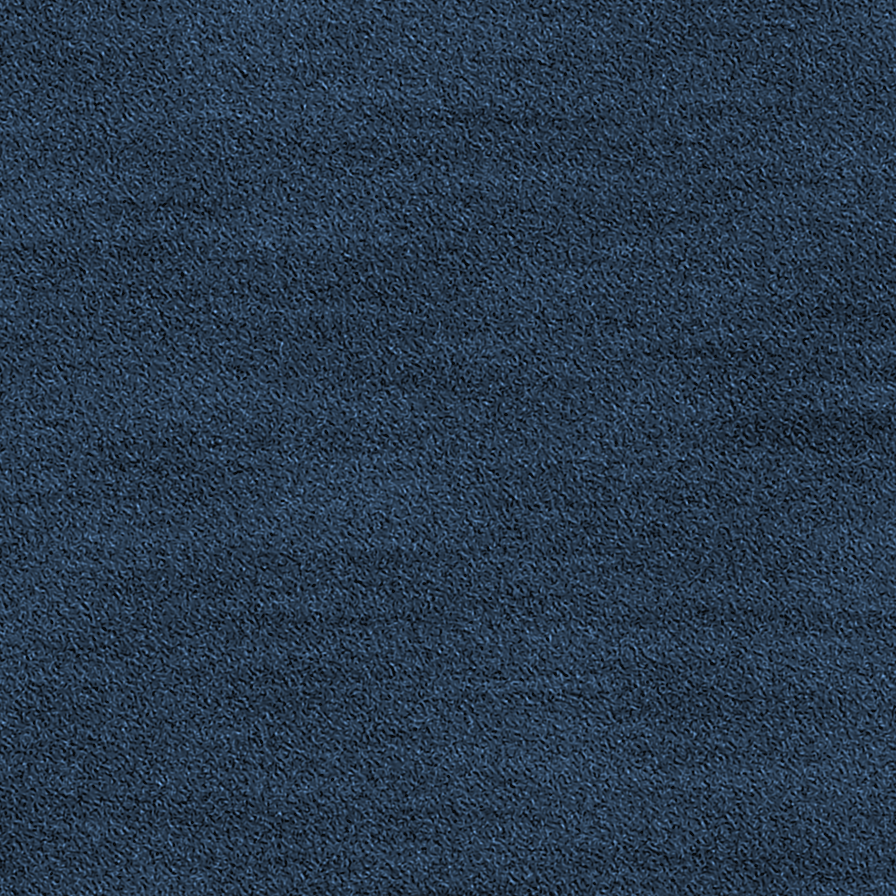
A WebGL 2 fragment shader for this texture:

```glsl
#version 300 es
precision highp float;
precision highp int;

uniform vec2 u_resolution;
out vec4 fragColor;

const float TAU = 6.2831853;

uint scramble(uint n) {
    n = (n ^ (n >> 16)) * 0x7feb352du;
    n = (n ^ (n >> 15)) * 0x846ca68bu;
    return n ^ (n >> 16);
}

vec4 hash4(vec2 cell, uint seed) {
    uvec2 c = uvec2(ivec2(cell) + 4096);
    uint a = scramble(c.x + scramble(c.y + scramble(seed)));
    uint b = scramble(a + 1u);
    return vec4(a & 65535u, a >> 16, b & 65535u, b >> 16) / 65535.0;
}

// Scattered wavelets, one per cell, scaled to unit variance.
// cycles: waves per cell; angle, spread: wave direction and its variation.
float waveletNoise(vec2 p, float cycles, float angle, float spread, uint seed) {
    const float falloff = 2.5;
    float frequency = TAU * cycles;
    vec2 home = floor(p);
    float sum = 0.0;
    for (int y = -1; y <= 1; y++) {
        for (int x = -1; x <= 1; x++) {
            vec2 cell = home + vec2(x, y);
            vec4 h = hash4(cell, seed);
            vec2 d = p - cell - h.xy;
            float a = angle + spread * (h.z - 0.5);
            float wave = cos(frequency * dot(d, vec2(cos(a), sin(a))));
            sum += (2.0 * h.w - 1.0) * exp(-falloff * dot(d, d)) * wave;
        }
    }
    float waveEnergy = 0.5 + 0.5 * exp(-frequency * frequency / (2.0 * falloff));
    return sum / sqrt(TAU / (12.0 * falloff) * waveEnergy);
}

// Regular diagonal ribs, bent slightly by slow sines.
float twillRibs(vec2 p, float ribs, float wobble) {
    float bend = sin(p.x * 23.0 + 2.0 * sin(p.y * 17.0)) + sin(p.y * 41.0 + p.x * 9.0);
    return sin(TAU * ribs * (p.x + p.y) + wobble * bend);
}

vec3 dyeColor(float tone) {
    vec3 indigo = vec3(0.157, 0.226, 0.302);
    vec3 contrast = vec3(0.051, 0.073, 0.097);
    return max(indigo + contrast * tone, vec3(0.02, 0.03, 0.04));
}

void main() {
    vec2 p = gl_FragCoord.xy / u_resolution.y;

    // Yarn grain: diagonal bumps, round speckles and regular ribs
    float yarn = waveletNoise(p * 175.0, 0.85, TAU / 8.0, 1.0, 1u);
    float speckle = waveletNoise(p * 285.0, 0.55, 0.0, TAU, 7u);
    float ribs = twillRibs(p, 109.0, 0.8);

    // Uneven dye: thin horizontal streaks and soft patches
    float streaks = waveletNoise(p * vec2(6.0, 105.0), 0.0, 0.0, 0.0, 13u);
    float patches = waveletNoise(p * vec2(7.0, 13.0), 0.0, 0.0, 0.0, 19u);

    float grain = 0.72 * yarn + 0.90 * speckle + 0.38 * ribs;
    fragColor = vec4(dyeColor(grain + 0.16 * streaks + 0.12 * patches), 1.0);
}
```
